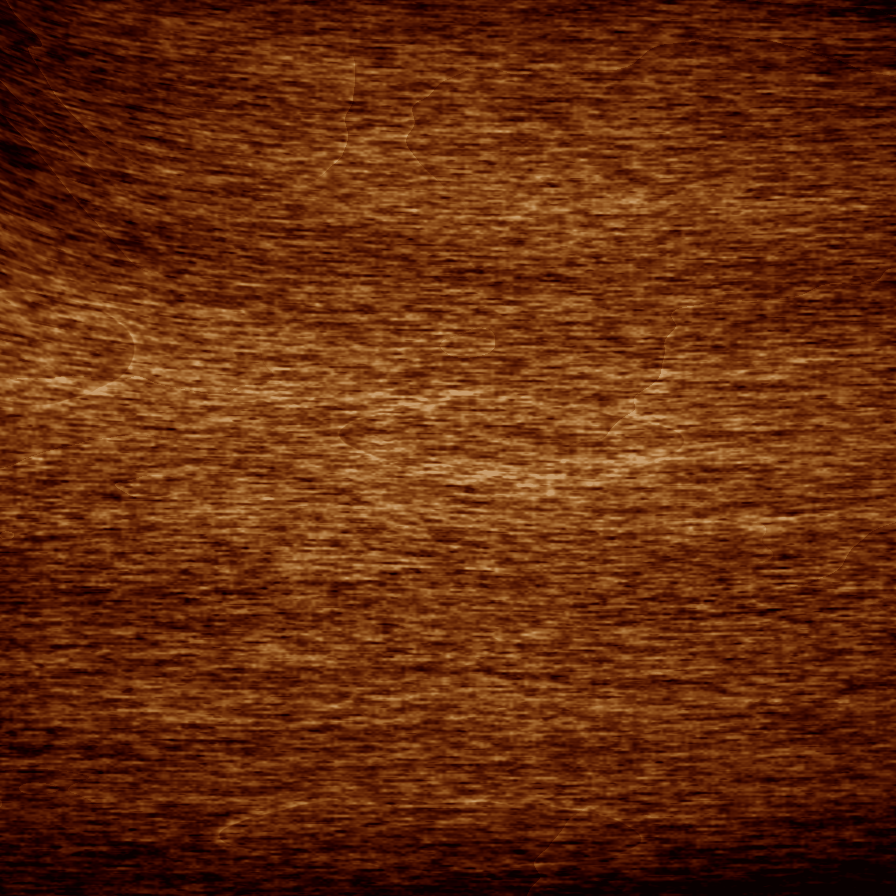
A three.js fragment shader for this texture:

```glsl
// Dark varnished wood plank: fine horizontal grain, pale growth lines, long ovals and shaded edges.
#define GRAIN_CONTRAST 0.52
#define GRAIN_ROWS 340.0
#define BAND_CONTRAST 0.15
#define BAND_PERIOD 0.35
#define RING_LEVELS 5.0
#define RING_STRENGTH 0.24
#define EYE_STRENGTH 0.27
#define LINE_WIDTH 0.0045
#define SWIRL_LIFT 0.16
#define CENTRE_TONE 0.83
#define LIGHT_CENTRE vec2(0.47, 0.54)
#define EDGE_SHADE vec2(0.9, 2.3)

varying vec2 vUv;

float hash(vec2 p) {
  return fract(sin(dot(p, vec2(127.1, 311.7))) * 43758.5453);
}

float noise(vec2 p) {
  vec2 i = floor(p);
  vec2 f = fract(p);
  f = f * f * (3.0 - 2.0 * f);
  float low = mix(hash(i), hash(i + vec2(1.0, 0.0)), f.x);
  float high = mix(hash(i + vec2(0.0, 1.0)), hash(i + vec2(1.0, 1.0)), f.x);
  return mix(low, high, f.y);
}

// One row of dashes, shifted by its own random amount
float dashRow(float x, float row) {
  x += 37.0 * hash(vec2(row, 4.7));
  float i = floor(x);
  return mix(hash(vec2(i, row)), hash(vec2(i + 1.0, row)), smoothstep(0.0, 1.0, x - i));
}

// Rows of fibres blended upwards, around zero
float fibres(vec2 p) {
  float row = floor(p.y);
  float blend = smoothstep(0.1, 0.9, p.y - row);
  return mix(dashRow(p.x, row), dashRow(p.x, row + 1.0), blend) - 0.5;
}

// Bends the wood upwards around a knot beyond the left edge
vec2 woodSpace(vec2 p) {
  float lift = SWIRL_LIFT * exp(-6.0 * p.x) * smoothstep(0.45, 0.85, p.y);
  float wave = 0.025 * (noise(p * vec2(3.0, 5.0)) - 0.5);
  return vec2(p.x, p.y - lift + wave);
}

// Short and long fibres with dark pores
float fineGrain(vec2 q) {
  float g = fibres(q * vec2(38.0, GRAIN_ROWS));
  g += 0.9 * fibres(q * vec2(90.0, GRAIN_ROWS * 0.8) + 31.0);
  g += 0.6 * fibres(q * vec2(10.0, GRAIN_ROWS * 0.5) + 57.0);
  g += 0.6 * (noise(q * vec2(240.0, GRAIN_ROWS * 1.2) + 83.0) - 0.5);
  return g - 0.5 * smoothstep(0.24, 0.45, fibres(q * vec2(60.0, GRAIN_ROWS) + 11.0));
}

// Broad bands and long streaks along the plank
float broadBands(vec2 q) {
  float wave = 0.5 + 0.5 * cos(6.2832 * (q.y - 0.33) / BAND_PERIOD);
  float streaks = 1.5 * (noise(q * vec2(1.3, 9.0) + 5.0) - 0.5);
  streaks += 1.0 * fibres(q * vec2(2.5, 36.0) + 23.0) + 0.8 * fibres(q * vec2(4.0, 90.0));
  return streaks - 1.2 * wave * wave * wave;
}

// Thin line with one crisp side and one fading side
float paleLine(float d) {
  return smoothstep(-0.0015, 0.0010, d) * exp(-max(d, 0.0) / LINE_WIDTH);
}

float growthLevel(vec2 q) {
  float level = noise(q * vec2(1.7, 4.5) + vec2(3.7, 8.2));
  level += 0.25 * noise(q * vec2(6.0, 13.0)) + 0.03 * noise(q * vec2(26.0, 55.0));
  return RING_LEVELS * level + 1.5 * q.y;
}

// Contours of constant width, present only in patches
float growthLines(vec2 q) {
  vec2 e = vec2(0.002, 0.0);
  float level = growthLevel(q);
  vec2 slope = vec2(growthLevel(q + e.xy), growthLevel(q + e.yx)) - level;
  float d = fract(level) * e.x / max(length(slope), 0.004);
  return paleLine(d) * smoothstep(0.40, 0.65, noise(q * vec2(3.0, 7.0) + 41.0));
}

// Long pale ovals, some cut off by the left and right edges
float eyeLines(vec2 p) {
  float sum = 0.0;
  vec2 wobble = vec2(0.04, 0.018) * (noise(p * vec2(8.0, 14.0)) - 0.5);
  wobble.y += 0.005 * (noise(p * vec2(35.0, 60.0)) - 0.5);
  for (int i = 0; i < 4; i++) {
    float k = float(i);
    float side = sin(1.5708 * k);
    vec2 centre = vec2(0.49 + 0.58 * side + 0.04 * k, 0.07 + 0.30 * k - 0.04 * k * k);
    vec2 radius = vec2(0.24 + 0.06 * side - 0.02 * k, 0.04 - 0.02 * side);
    vec2 v = (p + wobble - centre) / radius;
    float d = length(v) * (length(v) - 1.0) / max(length(v / radius), 0.001);
    sum += (paleLine(d) + 0.2 * exp(-abs(d) / 0.012)) * (0.4 + 0.8 * noise(p * 8.0 + k * 7.0));
  }
  return sum;
}

// Black-brown through chestnut to pale amber
vec3 woodColour(float tone) {
  float t = clamp(tone, 0.0, 1.2);
  float red = 0.11 + 0.56 * t + 0.5 * clamp(tone, -0.15, 0.0);
  return vec3(red, 0.45 * pow(t, 1.65), 0.23 * pow(t, 3.3));
}

void main() {
  vec2 q = woodSpace(vUv);
  vec2 offset = vUv - LIGHT_CENTRE;
  float light = CENTRE_TONE - dot(EDGE_SHADE, offset * offset);
  light -= 0.2 * exp(-6.0 * vUv.x) * smoothstep(0.55, 0.9, vUv.y);
  float grain = fineGrain(mix(vUv, q, 0.45));
  float tone = light + BAND_CONTRAST * broadBands(q);
  tone += GRAIN_CONTRAST * grain * mix(0.7, 1.0, clamp(light, 0.0, 1.0));
  float lines = RING_STRENGTH * growthLines(q) + EYE_STRENGTH * eyeLines(vUv);
  gl_FragColor = vec4(woodColour(tone + lines * (1.0 + 0.3 * grain)), 1.0);
}
```
